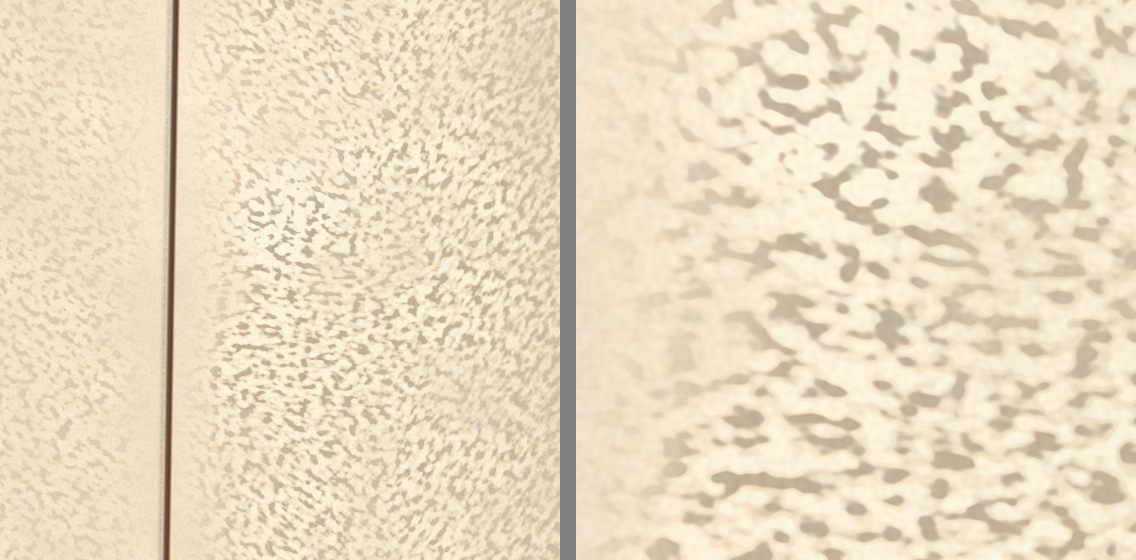
Left: the whole. Right: its middle third, enlarged.
Write a Shadertoy shader that draws this texture.

```glsl
// Pale cream embossed leather panel, split by one dark, slightly leaning seam.
// Stretched gradient noise in three directions is blended over the panel and
// cut into creases and glints; broad masks set where the grain is strong.

const vec3 WARM_HIDE   = vec3(0.950, 0.872, 0.765);
const vec3 COOL_HIDE   = vec3(0.930, 0.878, 0.765);
const vec3 EDGE_HIDE   = vec3(0.865, 0.810, 0.685);
const vec3 GLINT       = vec3(0.995, 0.960, 0.868);
const vec3 CREASE      = vec3(0.755, 0.695, 0.600);
const vec3 SEAM_LEFT   = vec3(0.400, 0.330, 0.270);
const vec3 SEAM_RIGHT  = vec3(0.370, 0.225, 0.165);
const vec2 GRAIN_SCALE = vec2(50.0, 84.0);  // cells along and across the creases
const float SEAM_BOTTOM = 0.297;
const float SEAM_TOP    = 0.314;
const float SEAM_HALF   = 0.0088;
const float NOISE_GAIN  = 4.0;              // brings gradient noise to unit spread

vec2 gradientAt(vec2 cell) {
    uvec2 q = uvec2(ivec2(cell) + 4096);
    uint h = q.x * 1597334677u ^ q.y * 3812015801u;
    h = (h ^ (h >> 15)) * 2246822519u;
    h ^= h >> 13;
    float angle = float(h & 65535u) * 6.2831853 / 65536.0;
    return vec2(cos(angle), sin(angle));
}

float gradientNoise(vec2 p) {
    vec2 i = floor(p), f = p - i;
    vec2 u = f * f * f * (f * (f * 6.0 - 15.0) + 10.0);
    float a = dot(gradientAt(i), f);
    float b = dot(gradientAt(i + vec2(1, 0)), f - vec2(1, 0));
    float c = dot(gradientAt(i + vec2(0, 1)), f - vec2(0, 1));
    float d = dot(gradientAt(i + vec2(1, 1)), f - vec2(1, 1));
    return mix(mix(a, b, u.x), mix(c, d, u.x), u.y);
}

// Worm-like grain whose creases run along the given angle
float grain(vec2 p, float angle, float offset) {
    float c = cos(angle), s = sin(angle);
    vec2 q = vec2(c * p.x + s * p.y, c * p.y - s * p.x) * GRAIN_SCALE + offset;
    return NOISE_GAIN * (gradientNoise(q) + 0.45 * gradientNoise(q * 1.9 + 31.7));
}

// Soft elliptical spot, 1 at its centre
float spot(vec2 p, vec2 centre, vec2 radius) {
    vec2 d = (p - centre) / radius;
    return exp(-dot(d, d));
}

void mainImage(out vec4 fragColor, in vec2 fragCoord) {
    vec2 uv = fragCoord / iResolution.xy;
    float fromSeam = uv.x - mix(SEAM_BOTTOM, SEAM_TOP, uv.y);
    float rightSide = smoothstep(-0.02, 0.08, fromSeam);

    // Wobbled position and broad patches
    vec2 p = uv + 0.004 * vec2(gradientNoise(uv * 22.0), gradientNoise(uv * 22.0 + 57.0));
    float patches = gradientNoise(uv * 5.0 + 3.0) + 0.6 * gradientNoise(uv * 13.0 + 9.0);

    // Blend of the grain directions: level in the middle, steep to the right
    float level = 1.6 * spot(uv, vec2(0.56, 0.43), vec2(0.25, 0.16));
    float rising = 0.12 + smoothstep(0.55, 0.85, uv.x + 0.1 * patches);
    float falling = 0.35 + 0.5 * smoothstep(0.5, 0.8, uv.y) * (1.0 - smoothstep(0.6, 0.9, uv.x));
    vec3 weight = vec3(level, rising, falling);
    vec3 layers = vec3(grain(p, -0.10, 0.0), grain(p, 0.95, 140.0), grain(p, -0.65, 290.0));
    float relief = dot(weight, layers) / length(weight);

    // Grain strength: smooth beside the seam, faint on the left panel
    float strength = mix(0.38, 0.70, rightSide);
    strength += 0.40 * spot(uv, vec2(0.61, 0.42), vec2(0.25, 0.22));
    strength -= 0.25 * spot(uv, vec2(0.50, 0.76), vec2(0.12, 0.10));
    strength -= 0.18 * smoothstep(0.82, 1.0, uv.x);
    strength *= 0.12 + 0.88 * smoothstep(0.015, 0.15, abs(fromSeam) + 0.04 * patches);
    strength = clamp(strength * (1.0 + 0.75 * patches), 0.0, 1.0);

    // Hide tone and broad sheen
    vec3 color = mix(WARM_HIDE, COOL_HIDE, smoothstep(0.30, 0.70, uv.x));
    color = mix(color, EDGE_HIDE, 0.85 * smoothstep(0.78, 1.02, uv.x));
    float sheen = 0.65 * spot(uv, vec2(0.50, 0.68), vec2(0.19, 0.26));
    sheen += 0.30 * spot(uv, vec2(0.19, 0.84), vec2(0.12, 0.20));
    color = mix(color, GLINT, clamp(sheen * (1.0 + 0.6 * patches), 0.0, 0.8));
    color += 0.03 * patches;

    // Creases and raised glints
    float crease = smoothstep(0.15, 1.30, -relief);
    float glint = smoothstep(-0.10, 0.90, relief);
    color = mix(color, GLINT, glint * strength * mix(0.65, 0.85, rightSide));
    color = mix(color, CREASE, crease * strength);

    // Fine speckle with a trace of colour
    float speckle = gradientNoise(uv * 190.0);
    float tint = gradientNoise(uv * 75.0 + 400.0);
    color += 0.035 * speckle + 0.025 * tint * vec3(0.4, -0.3, -1.0);

    // Seam: shaded lips and a soft dark core
    float lip = exp(-pow((fromSeam + 0.011) / 0.005, 2.0));
    color *= 1.0 - 0.13 * lip * (1.0 + speckle);
    float core = 1.0 - smoothstep(0.25 * SEAM_HALF, SEAM_HALF, abs(fromSeam));
    vec3 seamColor = mix(SEAM_LEFT, SEAM_RIGHT, smoothstep(-0.005, 0.003, fromSeam));
    color = mix(color, seamColor, core * 0.97);

    fragColor = vec4(clamp(color, 0.0, 1.0), 1.0);
}
```
